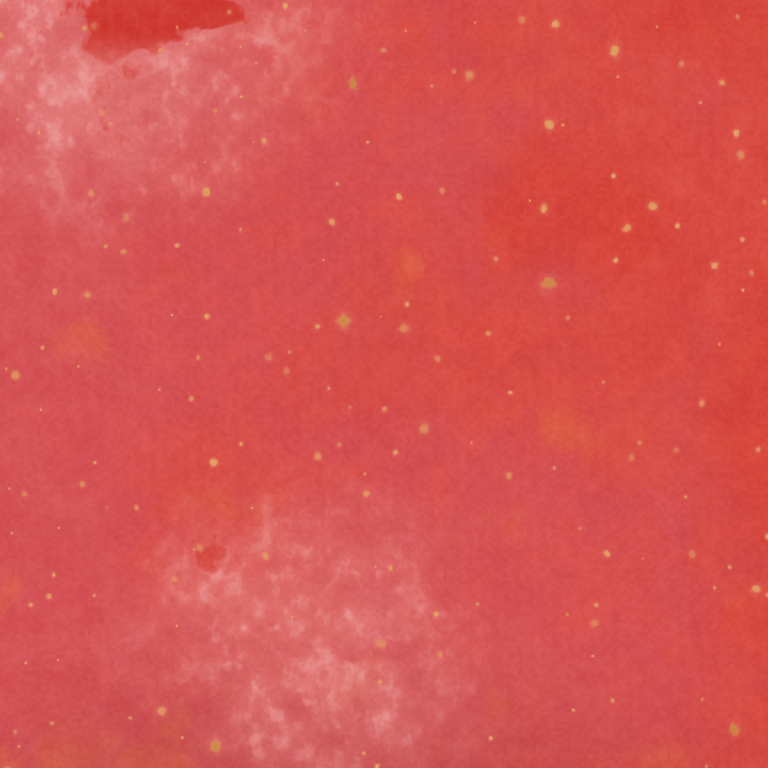
Reproduce this texture procedurally as a Shadertoy shader.

```glsl
// Red apple skin: mottled rose and scarlet flesh tones, waxy bloom and pale yellow pores.

const vec3 ROSE = vec3(0.832, 0.325, 0.338);
const vec3 SCARLET = vec3(0.845, 0.295, 0.262);
const vec3 DEEP_RED = vec3(0.805, 0.215, 0.180);
const vec3 ORANGE = vec3(0.875, 0.400, 0.270);
const vec3 BLOOM = vec3(0.890, 0.490, 0.485);
const vec3 FROST = vec3(0.910, 0.640, 0.630);
const vec3 PORE = vec3(0.890, 0.640, 0.390);
const vec3 PORE_CORE = vec3(0.760, 0.530, 0.230);
const vec3 PORE_HALO = vec3(0.880, 0.480, 0.390);
const float GRAIN = 0.045;
const float MOTTLE = 0.060;

float hash(vec2 p) {
    return fract(sin(dot(p, vec2(127.1, 311.7))) * 43758.5453);
}

vec2 hash2(vec2 p) {
    return vec2(hash(p), hash(p + 57.3));
}

float noise(vec2 p) {
    vec2 i = floor(p), f = fract(p);
    f = f * f * (3.0 - 2.0 * f);
    return mix(mix(hash(i), hash(i + vec2(1, 0)), f.x),
               mix(hash(i + vec2(0, 1)), hash(i + vec2(1, 1)), f.x), f.y);
}

float fbm(vec2 p) {
    float sum = 0.0, amp = 0.5;
    for (int i = 0; i < 5; i++) {
        sum += amp * noise(p);
        p = mat2(1.6, 1.2, -1.2, 1.6) * p + 17.0;
        amp *= 0.5;
    }
    return sum / 0.97;
}

// Soft ellipse: 1 at the centre, 0 at the given radii
float patchMask(vec2 p, vec2 centre, vec2 radii) {
    return 1.0 - smoothstep(0.25, 1.0, length((p - centre) / radii));
}

// Scatters one size class of pores over a jittered grid
vec3 addPores(vec3 col, vec2 uv, float cells, float share, vec2 sizes, float seed) {
    vec2 home = floor(uv * cells);
    float wobble = 0.55 * (noise(uv * 170.0 + seed) - 0.5);
    for (int y = -1; y <= 1; y++)
    for (int x = -1; x <= 1; x++) {
        vec2 id = home + vec2(x, y);
        vec2 rnd = hash2(id + seed);
        if (rnd.x > share) continue;
        vec2 d = uv - (id + hash2(id + seed + 9.7)) / cells;
        d.x *= mix(0.9, 1.3, hash(id + seed + 3.1));
        float radius = mix(sizes.x, sizes.y, rnd.y * rnd.y);
        float r = length(d) / radius + wobble;
        float strength = mix(0.4, 1.0, hash(id + seed + 21.0));
        float core = smoothstep(0.0055, 0.0095, radius) * hash(id + seed + 33.0);
        col = mix(col, PORE_HALO, 0.5 * strength * (1.0 - smoothstep(0.6, 2.0, r)));
        col = mix(col, PORE, strength * (1.0 - smoothstep(0.4, 1.15, r)));
        col = mix(col, PORE_CORE, core * (1.0 - smoothstep(0.3, 0.95, r)));
    }
    return col;
}

void mainImage(out vec4 fragColor, in vec2 fragCoord) {
    vec2 uv = fragCoord / iResolution.xy;
    vec2 warp = vec2(fbm(uv * 7.0), fbm(uv * 7.0 + 40.0)) - 0.5;
    vec2 p = uv + 0.16 * warp;
    float broad = fbm(uv * 3.5 + 4.0);
    float fine = fbm(uv * 26.0 + 11.0);
    float fleck = fbm(uv * vec2(75.0, 60.0) + 30.0);

    // Ground colour, redder to the right
    float redness = 0.42 + 1.7 * (broad - 0.5) + 0.5 * (uv.x - 0.5) + 0.9 * (fine - 0.5);
    vec3 col = mix(ROSE, SCARLET, smoothstep(0.0, 1.0, redness));
    float scarletArea = patchMask(p, vec2(0.73, 0.70), vec2(0.20, 0.13))
                      + patchMask(p, vec2(1.02, 0.42), vec2(0.15, 0.50))
                      + patchMask(p, vec2(0.96, 1.0), vec2(0.26, 0.12));
    col = mix(col, DEEP_RED + vec3(0.03, 0.03, 0.01), 0.5 * min(scarletArea, 1.0));
    col = mix(col, ORANGE, 0.55 * smoothstep(0.62, 0.82, fbm(uv * 9.0 + 71.0)));
    col *= 1.0 - 0.07 * (1.0 - smoothstep(0.0, 0.28, uv.y + 0.3 * abs(uv.x - 0.4)));

    // Waxy bloom with frosted flecks
    float upper = patchMask(p, vec2(0.15, 0.94), vec2(0.37, 0.27));
    float lower = patchMask(p, vec2(0.41, 0.17), vec2(0.29, 0.23));
    float bloom = clamp(upper + 0.78 * lower, 0.0, 1.0);
    col = mix(col, BLOOM, bloom * (0.72 + 0.9 * (fine - 0.5)));
    float frost = smoothstep(0.48, 0.80, 0.6 * fleck + 0.4 * fine);
    col = mix(col, FROST, 0.75 * bloom * frost);

    // Bare red skin where the bloom has rubbed off
    float ragged = 0.9 * (fine - 0.5) + 0.5 * (fleck - 0.5);
    float bare = smoothstep(0.25, 0.5, patchMask(p, vec2(0.20, 1.0), vec2(0.17, 0.065)) + ragged);
    bare *= smoothstep(0.88, 0.97, uv.y);
    float worn = patchMask(uv, vec2(0.17, 0.86), vec2(0.09, 0.12))
               + patchMask(uv, vec2(0.27, 0.29), vec2(0.05, 0.06));
    bare = max(bare, 0.65 * smoothstep(0.5, 0.8, worn * (0.55 + 2.0 * ragged)));
    col = mix(col, DEEP_RED, 0.9 * bare);

    // Mottling and fine grain
    col += MOTTLE * (fine - 0.5) * vec3(0.5, 1.0, 0.9);
    col += 0.035 * (fleck - 0.5);
    col += GRAIN * (noise(uv * 240.0) - 0.5) * vec3(0.6, 0.8, 0.8);

    // Pores from broad to pin-sized
    col = addPores(col, uv, 8.0, 0.50, vec2(0.0055, 0.0115), 5.0);
    col = addPores(col, uv, 13.0, 0.42, vec2(0.0035, 0.0065), 83.0);
    col = addPores(col, uv, 21.0, 0.22, vec2(0.0018, 0.0038), 151.0);

    fragColor = vec4(clamp(col, 0.0, 1.0), 1.0);
}
```
